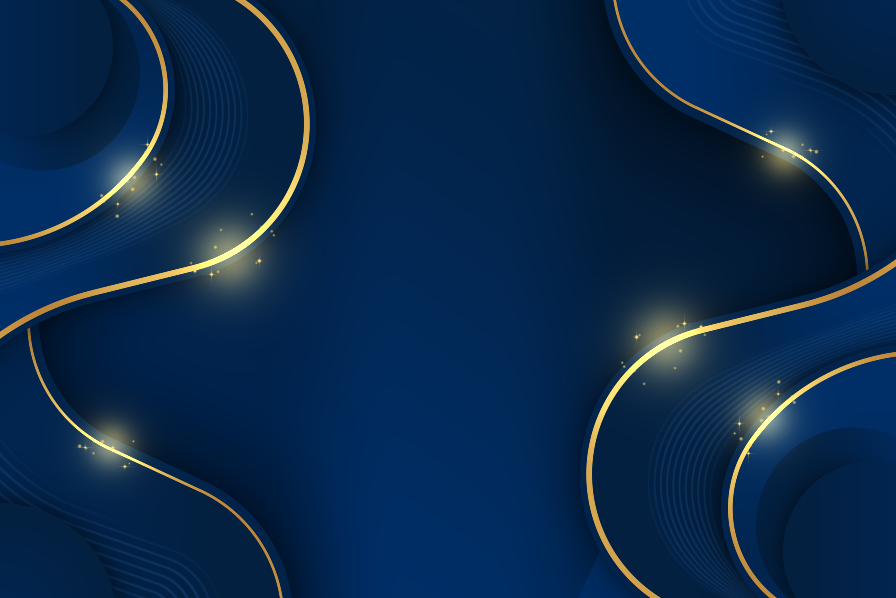
Reproduce this background procedurally as a Shadertoy shader.

```glsl
// Navy paper-cut waves edged in gold, with fine contour lines, glows and sparkles.
// One half is built from arc-line-arc distance curves; a half turn about the centre
// gives the other. Lengths use a design grid that always spans the whole canvas.

const vec2 GRID = vec2(768.0, 512.0);
const vec3 NAVY_DARK = vec3(0.010, 0.125, 0.255);
const vec3 NAVY_MID = vec3(0.005, 0.145, 0.310);
const vec3 NAVY_BLUE = vec3(0.000, 0.180, 0.400);
const vec3 LINE_BLUE = vec3(0.080, 0.270, 0.480);
const vec3 BRONZE = vec3(0.74, 0.52, 0.22);
const vec3 GOLD = vec3(1.00, 0.88, 0.46);
const vec3 GLOW = vec3(0.86, 0.72, 0.36);
const vec2 WAVE_GLOW = vec2(197.0, 219.0);
const vec2 INNER_GLOW = vec2(113.0, 155.0);
const vec2 THIN_GLOW = vec2(95.0, 381.0);
const float LINE_COUNT = 23.0;
const float FAN_SPACING = 7.5;
const int SPARKLES = 12;

float aa;  // one output pixel in grid units

float cover(float d) { return smoothstep(0.5 * aa, -0.5 * aa, d); }

float hash(float n) { return fract(sin(n * 12.9898) * 43758.547); }

// Signed distance to an arc, a tangent line and a second arc, negative beside c1.
// n: unit normal of the line; run: signed line length; r2 < 0 bends the same way.
float waveCurve(vec2 q, vec2 c1, float r1, vec2 n, float run, float r2) {
    vec2 along = vec2(-n.y, n.x) * sign(run);
    vec2 start = c1 + r1 * n;
    float s = dot(q - start, along);
    if (s < 0.0) return length(q - c1) - r1;
    if (s < abs(run)) return dot(q - start, n);
    vec2 c2 = start + along * abs(run) + r2 * n;
    return sign(r2) * (abs(r2) - length(q - c2));
}

// Filled sheet with a soft shadow outside its edge
void sheet(inout vec3 col, float d, vec3 fill, float reach, float strength) {
    col *= 1.0 - strength * exp(-max(d, 0.0) / reach);
    col = mix(col, fill, cover(d));
}

// Thin line repeated at each whole value of v
float contour(float v, float width) {
    float w = max(fwidth(v), 1e-4);
    float d = abs(fract(v) - 0.5) / w * aa;
    return smoothstep(width + aa, 0.0, d);
}

// Gold edge, brightest near its glow
void goldEdge(inout vec3 col, float d, float halfWidth, vec2 q, vec2 glow, float spread) {
    float shine = exp(-dot(q - glow, q - glow) / (spread * spread));
    float sheen = 0.5 + 0.5 * sin((q.x - q.y) * 0.035);
    vec3 metal = mix(BRONZE, GOLD, clamp(shine + 0.3 * sheen, 0.0, 1.0));
    col = mix(col, metal, cover(abs(d) - halfWidth));
}

// Halo with scattered dots and four-point stars along a slanted strip
void sparkle(inout vec3 col, vec2 q, vec2 centre, vec2 dir, float size, float seed) {
    vec2 p = q - centre;
    float r2 = dot(p, p) / (size * size);
    col += GLOW * (0.48 * exp(-r2 * 3.2) + 0.17 * exp(-r2 * 1.1));
    for (int i = 0; i < SPARKLES; i++) {
        float k = seed + float(i) * 3.17;
        float along = (hash(k) - 0.5) * 1.9;
        float across = (hash(k + 1.3) - 0.5) * 1.0;
        vec2 e = abs(p - size * (dir * along + vec2(-dir.y, dir.x) * across));
        float dotSize = mix(0.5, 1.5, hash(k + 2.1));
        float light = smoothstep(dotSize + aa, dotSize - aa, length(e)) * 0.65;
        if (i % 5 == 0) light += exp(-e.x * e.y * 1.5 - (e.x + e.y) * 0.28) * 0.55;
        col = mix(col, GOLD, min(light, 1.0));
    }
}

void mainImage(out vec4 fragColor, in vec2 fragCoord) {
    aa = GRID.y / iResolution.y;
    vec2 p = fragCoord / iResolution.xy * GRID;
    p.y = GRID.y - p.y;
    bool rightHalf = p.x > 0.5 * GRID.x;
    vec2 q = rightHalf ? GRID - p : p;

    // Diagonal backdrop
    float slope = 0.5 + (p.x - 384.0) / 900.0 - (p.y - 256.0) / 600.0;
    vec3 col = mix(NAVY_BLUE, vec3(0.01, 0.135, 0.275), smoothstep(-0.05, 1.0, slope));

    float wave = waveCurve(q, vec2(136.0, 106.0), 127.0, vec2(0.24, 0.971), 90.0, 235.0);
    float inner = waveCurve(q, vec2(43.0, 77.0), 99.0, vec2(0.8, 0.6), 1.0, -183.0);
    float thin = waveCurve(q, vec2(145.0, 275.0), 120.5, vec2(-0.42, 0.907), -85.0, 122.6);

    // Broad shade and thin-edged sheet
    float shadeFade = smoothstep(345.0, 220.0, q.x);
    col *= 1.0 - 0.22 * smoothstep(-66.0, -52.0, -thin - 118.0 + 2.0 * 59.0) * shadeFade;
    col *= 1.0 - 0.20 * smoothstep(-105.0, -20.0, thin) * shadeFade;
    vec3 thinFill = mix(NAVY_MID, rightHalf ? NAVY_BLUE : NAVY_DARK,
                        smoothstep(40.0, 190.0, q.x));
    sheet(col, -thin - 9.0, mix(NAVY_MID, NAVY_DARK, 0.4), 16.0, 0.35);
    col = mix(col, thinFill, cover(-thin));
    float fan = (thin + 0.10 * q.x) / FAN_SPACING;
    float fanMask = smoothstep(48.0, 70.0, thin) * smoothstep(150.0, 95.0, thin);
    col = mix(col, LINE_BLUE, 0.55 * contour(fan, 0.6) * fanMask);
    float corner = length(q - vec2(0.0, 530.0)) - 99.5;
    sheet(col, corner, mix(NAVY_DARK, NAVY_MID, smoothstep(0.0, -90.0, corner)), 13.0, 0.4);
    goldEdge(col, thin, 1.2, q, THIN_GLOW, 55.0);
    sparkle(col, q, THIN_GLOW, vec2(0.85, 0.53), 31.0, 4.0);

    // Large wave with contours squeezed between its two edges
    sheet(col, wave - 8.0, mix(NAVY_MID, NAVY_DARK, 0.4), 14.0, 0.32);
    vec3 waveFill = mix(NAVY_BLUE, NAVY_DARK, smoothstep(0.0, 190.0, q.x + 0.25 * (200.0 - q.y)));
    col = mix(col, waveFill, cover(wave));
    float band = inner / max(inner - wave, 1.0);
    float bandMask = smoothstep(0.10, 0.22, band) * smoothstep(0.66, 0.48, band);
    col = mix(col, LINE_BLUE, 0.5 * contour(band * LINE_COUNT, 0.5) * bandMask);
    goldEdge(col, wave, 2.5, q, WAVE_GLOW + vec2(18.0, -30.0), 95.0);

    // Inner sheet and nested discs
    sheet(col, inner - 8.0, mix(NAVY_MID, NAVY_DARK, 0.3), 11.0, 0.42);
    vec3 innerFill = mix(NAVY_MID, NAVY_BLUE, smoothstep(20.0, 180.0, q.y));
    col = mix(col, innerFill, cover(inner));
    float disc = length(q - vec2(36.0, 62.0)) - 84.0;
    float discFade = smoothstep(-10.0, 85.0, q.x);
    col = mix(col, NAVY_DARK, cover(disc) * mix(0.25, 0.9, discFade));
    float core = length(q - vec2(20.0, 40.0)) - 77.0;
    sheet(col, core, mix(NAVY_MID, NAVY_DARK, discFade), 12.0, 0.35 * cover(disc) * discFade);
    goldEdge(col, inner, 2.0, q, INNER_GLOW, 60.0);

    sparkle(col, q, INNER_GLOW, vec2(0.7, -0.714), 34.0, 11.0);
    sparkle(col, q, WAVE_GLOW, vec2(0.85, -0.53), 46.0, 23.0);
    fragColor = vec4(clamp(col, 0.0, 1.0), 1.0);
}
```
